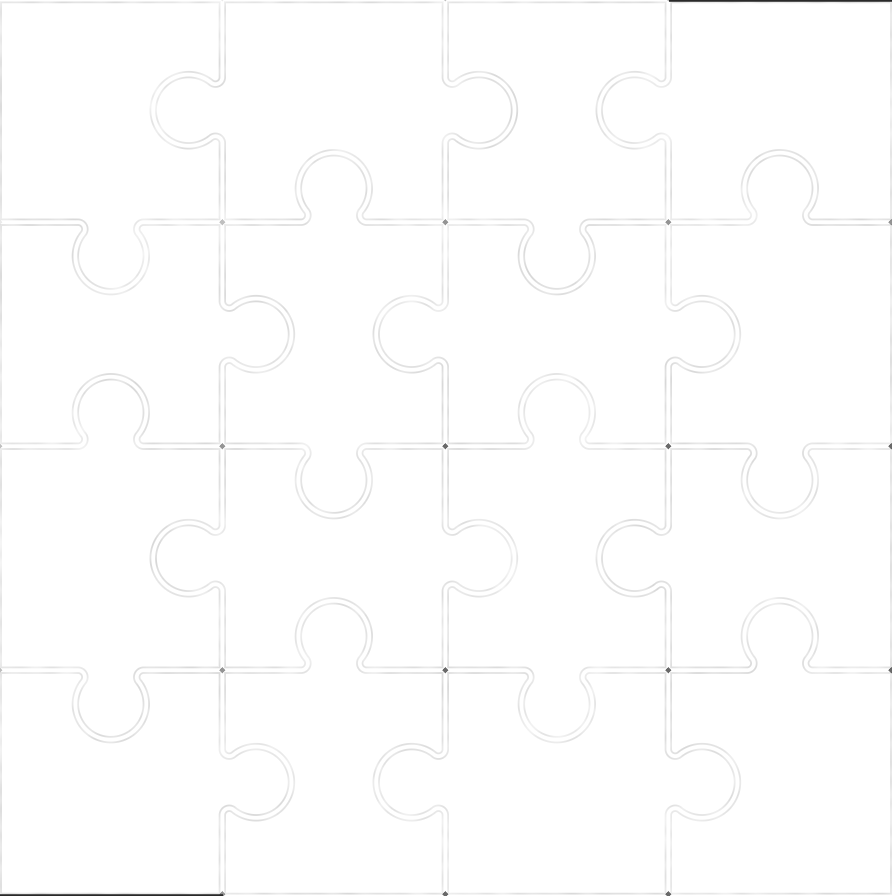
Give the GLSL for this pattern, as a WebGL 1 fragment shader.

```glsl
precision highp float;

// Four by four jigsaw drawn as pale double outlines on white.
// Each seam is a signed distance to a line, two fillets and a round knob;
// knob directions alternate by parity, with uneven ink and joint marks.

#define GRID 4.0
#define SEAM_SHIFT vec2(-0.003, 0.008)
#define KNOB_RADIUS 0.159
#define KNOB_OFFSET 0.151
#define FILLET_RADIUS 0.031
#define HALF_GAP 0.0125
#define LINE_WIDTH 0.008
#define JOINT_SIZE 0.014
#define PAPER vec3(1.0)
#define INK vec3(0.89)
#define DARK_INK vec3(0.16)

uniform vec2 u_resolution;

// Smooth coverage of a shape whose signed distance is negative inside.
float coverage(float dist, float pixel) {
  return clamp(0.5 - dist / pixel, 0.0, 1.0);
}

// Signed distance to one seam: x runs along it, y points to the knob.
float seamDistance(vec2 p) {
  p.x = abs(p.x);
  vec2 knob = vec2(0.0, KNOB_OFFSET);
  float reach = KNOB_RADIUS + FILLET_RADIUS;
  float rise = KNOB_OFFSET - FILLET_RADIUS;
  vec2 fillet = vec2(sqrt(reach * reach - rise * rise), FILLET_RADIUS);
  float knobDistance = length(p - knob) - KNOB_RADIUS;
  if (p.x > fillet.x) return min(p.y, knobDistance);

  // The line between both centres separates fillet from knob.
  vec2 axis = knob - fillet;
  vec2 offset = p - fillet;
  float side = axis.x * offset.y - axis.y * offset.x;
  return side > 0.0 ? FILLET_RADIUS - length(offset) : knobDistance;
}

// Distance to the nearest inner seam running along the y axis of p.
float seamGrid(vec2 p, float parityDirection) {
  float seam = floor(p.x + 0.5);
  float cell = floor(p.y);
  if (seam < 0.5 || seam > GRID - 0.5) return 1.0;
  float parity = mod(seam + cell, 2.0) * 2.0 - 1.0;
  vec2 local = vec2(p.y - cell - 0.5, (p.x - seam) * parity * parityDirection);
  return abs(seamDistance(local));
}

// Layered sines give slow fading and short flecks along the lines.
float inkWear(vec2 p) {
  float slow = sin(p.x * 5.3 + 1.7 * sin(p.y * 3.1)) * sin(p.y * 4.7 + 0.8);
  float fine = sin(p.x * 41.0 + 2.0 * sin(p.y * 23.0)) * sin(p.y * 37.0 + p.x * 9.0);
  return 0.92 + 0.25 * slow + 0.28 * fine;
}

// Diamond marks at seam crossings, stronger toward the lower right.
float jointMark(vec2 p, float pixel) {
  vec2 joint = floor(p + 0.5);
  vec2 offset = abs(p - joint);
  float strength = 0.2 * (min(joint.x, 2.0) + min(GRID - joint.y, 2.0)) - 0.1;
  vec2 onBorder = step(vec2(GRID * 0.5 - 0.5), abs(joint - GRID * 0.5));
  strength *= 1.0 - onBorder.x * onBorder.y;
  return max(strength, 0.0) * coverage(offset.x + offset.y - JOINT_SIZE, pixel);
}

// Dark strips on the top edge of the last column and bottom of the first.
float edgeStrips(vec2 p, float pixel) {
  float top = coverage(GRID - p.y - LINE_WIDTH, pixel) * coverage(GRID - 1.0 - p.x, pixel);
  float bottom = coverage(p.y - LINE_WIDTH, pixel) * coverage(p.x - 1.0, pixel);
  return max(top, bottom);
}

void main() {
  vec2 sheet = gl_FragCoord.xy / u_resolution * GRID;
  float pixel = GRID / min(u_resolution.x, u_resolution.y);
  vec2 p = sheet - SEAM_SHIFT;

  // The outline of every piece lies half a gap away from its seams.
  float seams = min(seamGrid(p, 1.0), seamGrid(p.yx, -1.0));
  vec2 margin = min(sheet, GRID - sheet) + vec2(0.008, 0.002);
  float boundary = min(seams, min(margin.x, margin.y));
  float outline = abs(boundary - HALF_GAP) - 0.5 * LINE_WIDTH;

  vec3 color = PAPER - (PAPER - INK) * coverage(outline, pixel) * inkWear(p);
  color = mix(color, DARK_INK, jointMark(p, pixel));
  color = mix(color, DARK_INK, edgeStrips(sheet, pixel));
  gl_FragColor = vec4(color, 1.0);
}
```
